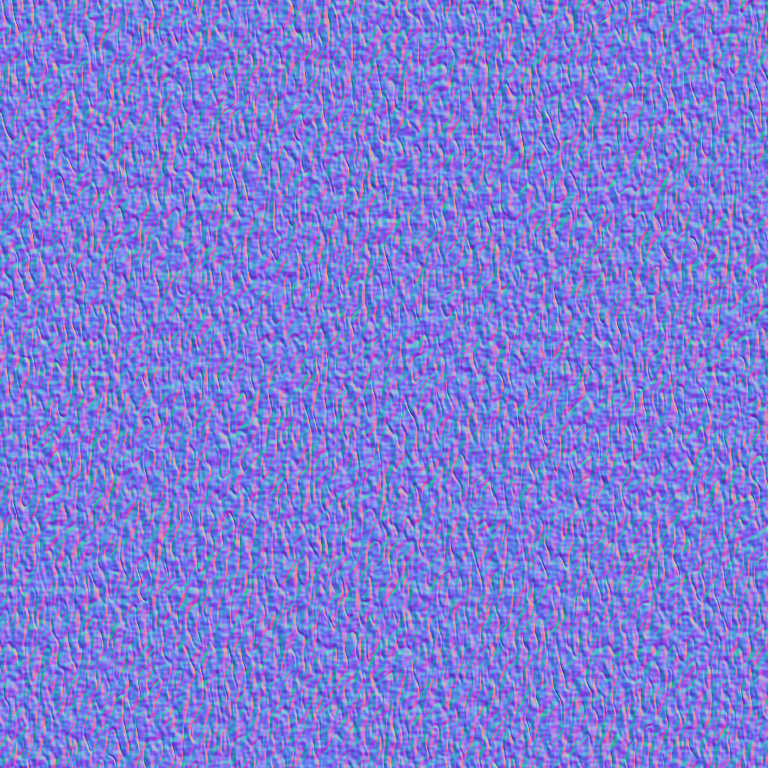
This texture map is drawn by a three.js fragment shader. Its source:

```glsl
varying vec2 vUv;

vec2 hashDirection(vec2 cell) {
  float angle = 6.2832 * fract(sin(dot(cell, vec2(127.1, 311.7))) * 43758.5453);
  return vec2(cos(angle), sin(angle));
}

float gradientNoise(vec2 p) {
  vec2 i = floor(p);
  vec2 f = fract(p);
  vec2 u = f * f * f * (f * (f * 6.0 - 15.0) + 10.0);
  float a = dot(hashDirection(i), f);
  float b = dot(hashDirection(i + vec2(1.0, 0.0)), f - vec2(1.0, 0.0));
  float c = dot(hashDirection(i + vec2(0.0, 1.0)), f - vec2(0.0, 1.0));
  float d = dot(hashDirection(i + vec2(1.0, 1.0)), f - vec2(1.0, 1.0));
  return mix(mix(a, b, u.x), mix(c, d, u.x), u.y);
}

float grainHeight(vec2 p) {
  // Lean the grain slightly to the right and let it wander
  vec2 q = vec2(p.x - 0.13 * p.y, p.y);
  q.x += 0.006 * gradientNoise(p * 9.0) + 0.0045 * gradientNoise(p * 42.0 + 5.0);

  // Upright grains, finer bumps and short cross breaks
  float h = 0.8 * gradientNoise(q * vec2(98.0, 42.0));
  h += 0.45 * gradientNoise(q * vec2(185.0, 90.0) + 17.3);
  h += 0.22 * gradientNoise(p * vec2(100.0, 170.0) + 41.7);

  // Narrow, steep creases between the grains
  float crease = abs(gradientNoise(q * vec2(72.0, 25.0) + 73.1));
  return h + 0.3 * smoothstep(0.0, 0.15, crease);
}

void main() {
  // Slope by central differences
  float e = 0.0008;
  vec2 slope = vec2(
    grainHeight(vUv - vec2(e, 0.0)) - grainHeight(vUv + vec2(e, 0.0)),
    grainHeight(vUv - vec2(0.0, e)) - grainHeight(vUv + vec2(0.0, e))
  ) * 0.0056 / (2.0 * e);

  // Right-facing flanks are steeper, and all steep flanks tip upward
  float steepness = min(slope.x * slope.x, 1.5);
  slope += steepness * vec2(0.2, 0.12) - vec2(0.05, 0.05);

  // Pack the surface normal as colour, with less blue on steep and left flanks
  vec3 normal = normalize(vec3(slope, 1.0));
  vec3 color = normal * 0.5 + 0.5;
  color.b = 0.955 * color.b - 0.1 * min(dot(slope, slope), 1.2);
  color.b -= 0.08 * clamp(-slope.x, 0.0, 1.0);
  gl_FragColor = vec4(color, 1.0);
}
```
